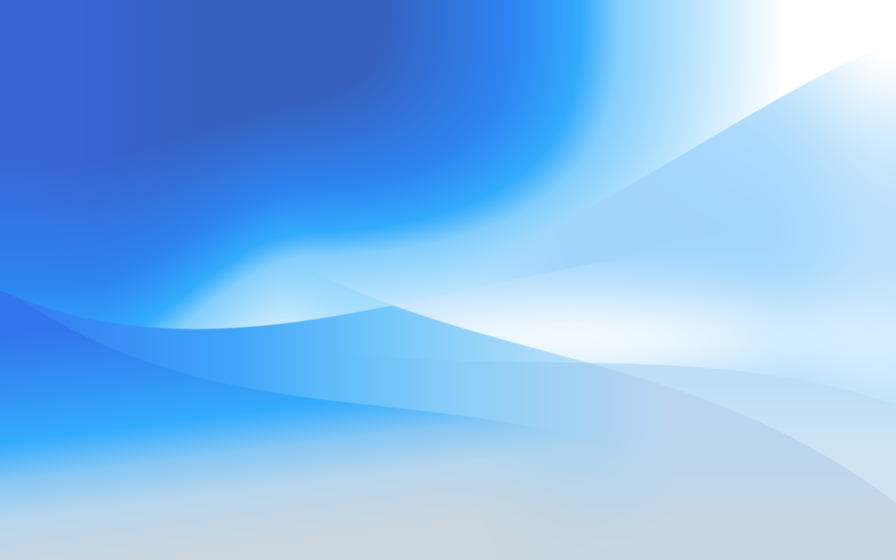
Give the GLSL for this background, as a WebGL 1 fragment shader.

```glsl
precision highp float;
// Abstract blue sky fading to white, crossed by translucent sweeping waves.

uniform vec2 u_resolution;

const vec3 WHITE = vec3(1.0);
const vec3 PALE_BLUE = vec3(0.64, 0.84, 0.99);
const vec3 CYAN = vec3(0.20, 0.67, 0.99);
const vec3 GREY = vec3(0.80, 0.84, 0.87);
const float EDGE = 0.002;

float linearStep(float a, float b, float x) {
    return clamp((x - a) / (b - a), 0.0, 1.0);
}

// Four colours placed at four increasing stops.
vec3 ramp(vec3 a, vec3 b, vec3 c, vec3 d, vec4 stops, float x) {
    vec3 color = mix(a, b, linearStep(stops.x, stops.y, x));
    color = mix(color, c, linearStep(stops.y, stops.z, x));
    return mix(color, d, linearStep(stops.z, stops.w, x));
}

// Cubic in x around a centre, coefficients from constant to cubic.
float curve(float x, float centre, vec4 k) {
    float w = x - centre;
    return k.x + w * (k.y + w * (k.z + w * k.w));
}

// One below the curve, zero above it.
float below(float y, float curveY, float softness) {
    return smoothstep(-softness, softness, y - curveY);
}

float glow(vec2 p, vec2 centre, vec2 falloff) {
    vec2 d = p - centre;
    return exp(-dot(d * d, falloff));
}

// Rounded dark blue mass with a cyan rim and a white surround.
vec3 skyColor(vec2 p) {
    float height = 0.427 + 0.208 * (1.0 - smoothstep(0.08, 0.34, p.x));
    vec2 q = vec2(max(p.x - 0.234, 0.0) / 0.423, p.y / height);
    float t = pow(dot(q * q, q) + 0.00001, 1.0 / 3.0);
    vec3 core = mix(vec3(0.22, 0.40, 0.84), vec3(0.21, 0.38, 0.75),
                    smoothstep(0.0, 0.28, p.x));
    vec3 color = ramp(core, vec3(0.18, 0.52, 0.95), CYAN,
                      vec3(0.52, 0.81, 0.99), vec4(0.45, 0.80, 0.98, 1.08), t);
    return mix(color, WHITE, linearStep(1.08, 1.52, t));
}

// Right-hand slope, bleached towards the upper corner.
vec3 slopeColor(vec2 p) {
    float light = 0.85 * glow(p, vec2(1.0, 0.03), vec2(36.0, 25.0));
    light += 0.25 * smoothstep(0.85, 1.0, p.x);
    return mix(PALE_BLUE, WHITE, min(light, 1.0));
}

// Bright central sheet.
vec3 sheetColor(vec2 p) {
    float light = 0.85 * glow(p, vec2(0.638, 0.604), vec2(10.0, 110.0));
    light += 0.3 * smoothstep(0.85, 1.0, p.x);
    return mix(PALE_BLUE, WHITE, min(light, 1.0));
}

// Ribbon running from deep blue at the left to pale blue.
vec3 ribbonColor(float x) {
    return ramp(vec3(0.20, 0.47, 0.94), vec3(0.25, 0.65, 0.98),
                vec3(0.47, 0.79, 0.98), vec3(0.73, 0.88, 0.98),
                vec4(0.0, 0.26, 0.44, 0.65), x);
}

// Lower ribbon turning grey at the bottom right.
vec3 lowerColor(vec2 p) {
    vec3 color = ramp(vec3(0.25, 0.66, 0.98), vec3(0.40, 0.75, 0.98),
                      vec3(0.55, 0.81, 0.97), vec3(0.73, 0.84, 0.94),
                      vec4(0.26, 0.39, 0.52, 0.75), p.x);
    return mix(color, GREY, 0.8 * smoothstep(0.76, 1.0, p.y));
}

// Foreground, blue at its upper edge and grey at the base.
vec3 floorColor(vec2 p) {
    float t = p.y + 0.2 * p.x;
    vec3 color = ramp(vec3(0.20, 0.46, 0.93), CYAN,
                      vec3(0.52, 0.78, 0.96), vec3(0.72, 0.84, 0.93),
                      vec4(0.60, 0.79, 0.86, 0.93), t);
    return mix(color, GREY, linearStep(0.93, 1.04, t));
}

void main() {
    vec2 p = gl_FragCoord.xy / u_resolution;
    p.y = 1.0 - p.y; // measured downwards from the top

    // Wave boundaries
    float sweepSoftness = mix(EDGE, 0.12, smoothstep(0.66, 0.88, p.x));
    float sweep = below(p.y, curve(p.x, 0.0, vec4(0.519, 0.6875, -1.989, 1.271)), sweepSoftness);
    float slope = below(p.y, curve(p.x, 0.75, vec4(0.287, -0.936, -0.235, 2.22)), EDGE);
    float descent = below(p.y, curve(p.x, 0.65, vec4(0.645, 0.44, 0.21, 1.71)), EDGE);
    float arch = below(p.y, curve(p.x, 0.62, vec4(0.647, 0.02, 0.04, 1.134)), EDGE);
    float ground = below(p.y, curve(p.x, 0.4, vec4(0.721, 0.18, -0.1615, 1.78)), EDGE);

    // Sky, right slope and the faint wedge left of the crossing
    vec3 color = skyColor(p);
    color = mix(color, slopeColor(p), slope * smoothstep(0.50, 0.64, p.x));
    color = mix(color, vec3(0.50, 0.82, 0.99), 0.4 * descent * smoothstep(0.28, 0.40, p.x));

    // Sheets beneath the long sweep
    vec3 archColor = mix(vec3(0.74, 0.87, 0.97), vec3(0.81, 0.89, 0.95), smoothstep(0.66, 0.82, p.y));
    vec3 sheet = mix(sheetColor(p), archColor, arch);
    vec3 ribbon = mix(ribbonColor(p.x), lowerColor(p), arch * smoothstep(0.26, 0.36, p.x));
    color = mix(color, mix(sheet, ribbon, descent), sweep);

    // Foreground dissolving to the right
    color = mix(color, floorColor(p), ground * sweep * (1.0 - smoothstep(0.50, 0.74, p.x)));
    gl_FragColor = vec4(color, 1.0);
}
```
